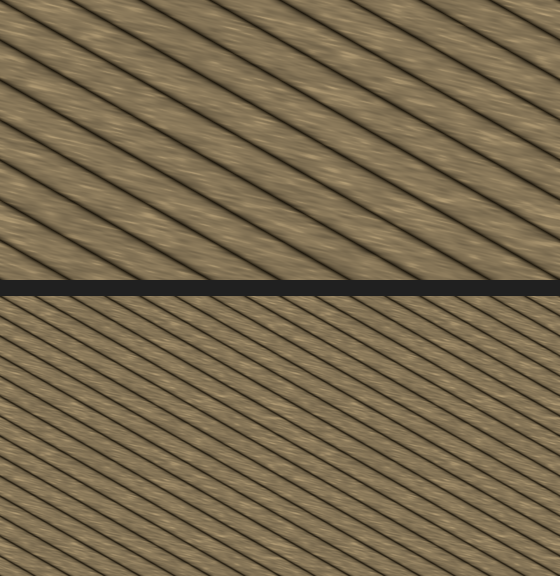
Top, the tile; bottom, the same tile 2 across and 2 down.
Write a Shadertoy shader that draws this pattern.

```glsl
// Diagonal rows of rounded, twisted strands parted by soft dark grooves.
// A whole-number phase places the strands; sheared, wrapping value noise
// lays fine fibres across them at a shallower angle.

const vec2 STRANDS = vec2(8.0, 7.0);          // repeats across and down
const vec3 GROOVE_COLOR = vec3(0.130, 0.105, 0.060);
const vec3 STRAND_COLOR = vec3(0.537, 0.470, 0.351);
const float GROOVE_FALLOFF = 0.07;            // in strand widths
const float GROOVE_ROUNDING = 0.008;

// Integer hash of a lattice cell, 0 to 1
float hash(ivec2 cell, int seed) {
    uint h = uint(cell.x) * 1597334677u ^ uint(cell.y) * 3812015801u;
    h ^= uint(seed) * 2654435769u;
    h = (h ^ (h >> 16)) * 2146121005u;
    h = (h ^ (h >> 15)) * 2221713035u;
    return float((h ^ (h >> 16)) >> 8) / 16777216.0;
}

int wrapIndex(int i, int period) {
    return ((i % period) + period) % period;
}

// Brings a sheared cell back into the first tile
ivec2 wrapCell(ivec2 cell, ivec2 count, int shear) {
    int column = wrapIndex(cell.x, count.x);
    int turns = (cell.x - column) / count.x;
    return ivec2(column, wrapIndex(cell.y - turns * shear, count.y));
}

// Value noise stretched along a slope; shear is the rows climbed per tile
float fibreNoise(vec2 uv, ivec2 count, int shear, int seed) {
    vec2 p = vec2(count) * uv + vec2(0.0, float(shear) * uv.x);
    ivec2 cell = ivec2(floor(p));
    vec2 f = fract(p);
    f = f * f * (3.0 - 2.0 * f);
    float a = hash(wrapCell(cell, count, shear), seed);
    float b = hash(wrapCell(cell + ivec2(1, 0), count, shear), seed);
    float c = hash(wrapCell(cell + ivec2(0, 1), count, shear), seed);
    float d = hash(wrapCell(cell + ivec2(1, 1), count, shear), seed);
    return mix(mix(a, b, f.x), mix(c, d, f.x), f.y);
}

// Light across one strand: 0 in the groove, near 1 on the crown
float strandProfile(float phase) {
    float d = abs(fract(phase + 0.5) - 0.5);
    d = sqrt(d * d + GROOVE_ROUNDING * GROOVE_ROUNDING) - GROOVE_ROUNDING;
    return 1.0 - exp(-d / GROOVE_FALLOFF);
}

// Layered fibres, centred on zero
float fibres(vec2 uv) {
    float coarse = fibreNoise(uv, ivec2(24, 76), 35, 1) - 0.5;
    float medium = fibreNoise(uv, ivec2(34, 124), 57, 2) - 0.5;
    float fine = fibreNoise(uv, ivec2(52, 170), 78, 3) - 0.5;
    return 0.25 * coarse + 0.45 * medium + 0.30 * fine;
}

void mainImage(out vec4 fragColor, in vec2 fragCoord) {
    vec2 uv = fragCoord / iResolution.xy;

    // Rounded strands and their grooves
    float light = strandProfile(dot(uv, STRANDS));
    vec3 color = mix(GROOVE_COLOR, STRAND_COLOR, light);

    // Fibre streaks, with the brightest ones lifted a little
    float streak = fibres(uv);
    color *= 1.0 + 0.42 * streak + 0.5 * max(streak - 0.12, 0.0);

    fragColor = vec4(color, 1.0);
}
```
